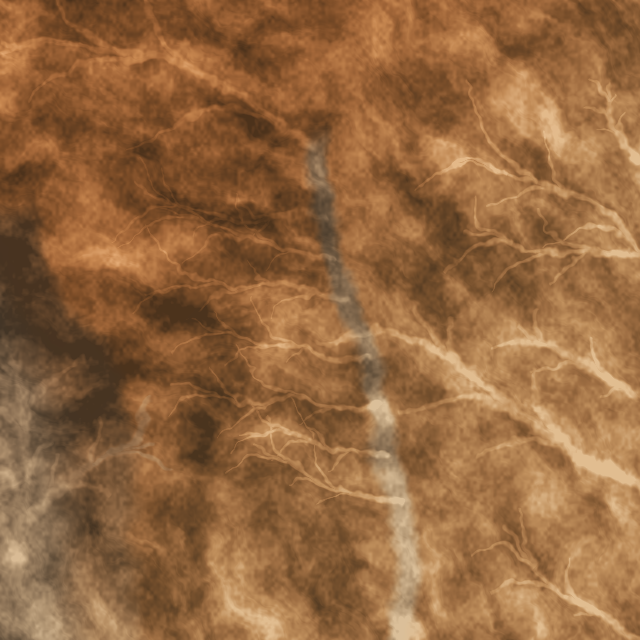
Give the GLSL for this texture, as a Shadertoy shader.

```glsl
// Arid mountains seen from high above: rust and sand slopes cut by pale washes.
// Streaked noise forms the eroded slopes; tapering curved channels with side
// twigs form the drainage, and soft patches add shadowed rock and grey silt.

float hash(vec2 p) {
    return fract(sin(dot(p, vec2(127.1, 311.7))) * 43758.5453);
}

float noise(vec2 p) {
    vec2 i = floor(p), f = fract(p);
    f = f * f * (3.0 - 2.0 * f);
    return mix(mix(hash(i), hash(i + vec2(1, 0)), f.x),
               mix(hash(i + vec2(0, 1)), hash(i + vec2(1, 1)), f.x), f.y);
}

float fbm(vec2 p) {
    float sum = 0.0, amp = 0.5;
    for (int i = 0; i < 5; i++) {
        sum += amp * noise(p);
        p = p * 2.03 + 17.3;
        amp *= 0.52;
    }
    return sum;
}

// Noise stretched along a direction, like gullies running downslope
float streaks(vec2 p, float angle) {
    float c = cos(angle), s = sin(angle);
    return fbm(vec2(c * p.x + s * p.y, c * p.y - s * p.x) * vec2(7.0, 19.0));
}

float patchAt(vec2 p, vec2 centre, vec2 radius) {
    vec2 d = (p - centre) / radius;
    return exp(-dot(d, d));
}

// Curved channel, wide at the mouth and thin at the head
float channel(vec2 p, vec2 mouth, vec2 head, float bend, float width) {
    vec2 d = head - mouth;
    float h = clamp(dot(p - mouth, d) / dot(d, d), 0.0, 1.0);
    vec2 centre = mouth + d * h + vec2(-d.y, d.x) * bend * sin(h * 3.1416);
    float r = width * mix(1.0, 0.4, h);
    return (1.0 - smoothstep(0.2 * r, r, distance(p, centre))) * (1.0 - 0.5 * h);
}

// Channel with twigs joining from alternating sides
float tree(vec2 p, vec2 mouth, vec2 head, float bend, float width) {
    vec2 d = head - mouth, across = vec2(-d.y, d.x);
    float wash = channel(p, mouth, head, bend, width);
    for (int i = 0; i < 5; i++) {
        float h = 0.14 + 0.16 * float(i);
        float side = i % 2 == 0 ? 1.0 : -1.0;
        vec2 root = mouth + d * h + across * bend * sin(h * 3.1416);
        float reach = 0.22 + 0.2 * hash(head * 31.0 + h);
        vec2 tip = root + (d + across * side * 0.6) * reach;
        wash = max(wash, 0.8 * channel(p, root, tip, -0.15 * side, width * 0.65));
    }
    return wash;
}

float valleyX(float y) {
    return 0.495 + 0.135 * smoothstep(0.85, 0.08, y);
}

void mainImage(out vec4 fragColor, in vec2 fragCoord) {
    vec2 uv = fragCoord / iResolution.xy;
    vec2 wobble = vec2(fbm(uv * 11.0), fbm(uv * 11.0 + 40.0)) - 0.48;
    vec2 fray = vec2(noise(uv * 75.0), noise(uv * 75.0 + 9.0)) - 0.5;
    vec2 p = uv + 0.05 * wobble + 0.007 * fray;

    // Slopes: streak direction changes from region to region
    vec2 q = uv + 0.09 * wobble;
    float rightSide = smoothstep(-0.04, 0.1, p.x - valleyX(p.y));
    float slope = mix(streaks(q, -0.3), streaks(q + 3.0, -0.8), rightSide);
    slope = mix(slope, streaks(q + 7.0, -1.1), smoothstep(0.32, 0.12, p.y));
    float relief = fbm(q * 13.0) - fbm(q * 13.0 + vec2(0.3, -0.25));
    float grain = noise(uv * vec2(190.0, 150.0)) + 0.6 * noise(uv * 95.0) - 0.8;

    float tone = 1.85 + 5.0 * (slope - 0.48) + 2.4 * relief + 0.75 * grain
               + 2.6 * (fbm(uv * 5.0 + 2.0) - 0.48)
               + 0.8 * (uv.x - 0.5) - 0.5 * (uv.y - 0.5);

    // Dark rock and peaks
    float rock = patchAt(p, vec2(0.71, 0.89), vec2(0.1, 0.05))
               + patchAt(p, vec2(0.65, 0.73), vec2(0.035, 0.1))
               + patchAt(p, vec2(0.26, 0.5), vec2(0.06, 0.09))
               + patchAt(p, vec2(0.31, 0.32), vec2(0.03, 0.1))
               + patchAt(p, vec2(0.37, 0.73), vec2(0.08, 0.07))
               + patchAt(p, vec2(0.95, 0.97), vec2(0.16, 0.06))
               + patchAt(p, vec2(0.6, 0.56), vec2(0.03, 0.1))
               + patchAt(p, vec2(0.06, 0.72), vec2(0.08, 0.025));
    tone -= 1.1 * rock;

    // Shadowed western flank fading into grey silt
    float edge = p.x - 0.06 - 0.16 * smoothstep(0.68, 0.3, p.y);
    float flank = smoothstep(0.012, -0.025, edge) * smoothstep(0.7, 0.64, p.y);
    float shadow = flank * smoothstep(-0.2, -0.06, edge) * smoothstep(0.12, 0.35, p.y);
    tone -= 1.35 * shadow;

    // Drainage: side washes of the main valley, then the outer valleys
    float wash = 0.0;
    for (int i = 0; i < 7; i++) {
        float k = float(i), y = 0.22 + 0.075 * k;
        vec2 mouth = vec2(valleyX(y), y);
        vec2 head = mouth + vec2(-0.2 - 0.13 * hash(vec2(k, 2)), 0.02 + 0.07 * hash(vec2(k, 5)));
        wash = max(wash, (0.95 - 0.07 * k) * tree(p, mouth, head, 0.24 * hash(vec2(k, 8)) - 0.12, 0.008));
    }
    wash = max(wash, 0.75 * tree(p, vec2(0.49, 0.77), vec2(0.0, 0.93), -0.1, 0.014));
    wash = max(wash, tree(p, vec2(1.03, 0.24), vec2(0.65, 0.53), 0.1, 0.021));
    wash = max(wash, tree(p, vec2(1.03, 0.59), vec2(0.69, 0.735), -0.13, 0.011));
    wash = max(wash, tree(p, vec2(1.03, 0.61), vec2(0.74, 0.65), 0.1, 0.011));
    wash = max(wash, tree(p, vec2(1.03, 0.38), vec2(0.82, 0.49), 0.05, 0.015));
    wash = max(wash, tree(p, vec2(1.0, 0.01), vec2(0.79, 0.17), 0.08, 0.013));
    wash = max(wash, tree(p, vec2(1.0, 0.75), vec2(0.95, 0.87), 0.1, 0.011));
    float silt = max(tree(p, vec2(0.02, 0.13), vec2(0.03, 0.45), -0.05, 0.024),
                     tree(p, vec2(0.03, 0.18), vec2(0.23, 0.3), 0.05, 0.017));

    // Main valley floor
    float bed = smoothstep(0.028, 0.006, abs(p.x - valleyX(p.y))) * smoothstep(0.81, 0.75, p.y);
    float paleBed = bed * smoothstep(0.52, 0.38, p.y);
    tone += 1.7 * wash + 1.2 * silt + 1.2 * paleBed - 0.5 * (bed - paleBed);

    // Colour ramp, redder in the north-west, grey on silt and valley floor
    vec3 color = mix(vec3(0.34, 0.24, 0.14), vec3(0.47, 0.32, 0.18), clamp(tone, -0.4, 1.0));
    color = mix(color, vec3(0.62, 0.43, 0.26), clamp(tone - 1.0, 0.0, 1.0));
    color = mix(color, vec3(0.75, 0.56, 0.36), clamp(tone - 2.0, 0.0, 1.0));
    color = mix(color, vec3(0.86, 0.71, 0.53), clamp(tone - 3.0, 0.0, 1.2));
    color *= mix(vec3(1.0), vec3(1.04, 0.94, 0.86), smoothstep(-0.3, 0.5, uv.y - uv.x));
    float grey = max(0.65 * bed, flank * (0.3 + 0.4 * smoothstep(-0.06, -0.16, edge)));
    float light = dot(color, vec3(0.35, 0.45, 0.2));
    color = mix(color, light * vec3(1.12, 1.0, 0.82), max(grey, 0.6 * silt));
    fragColor = vec4(color, 1.0);
}
```
